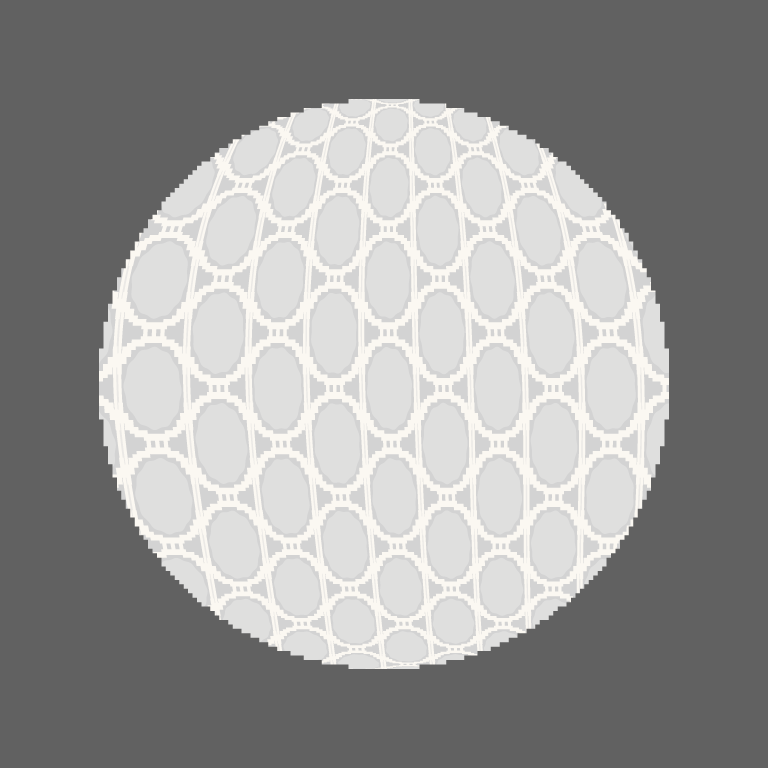
A WebGL 1 fragment shader for this pattern:

```glsl
precision highp float;
// Pale ball wrapped in staggered ovals with stepped white outlines, on flat grey.
uniform vec2 u_resolution;

const vec3 BACKDROP = vec3(0.38);
const vec3 GROUND = vec3(0.828);
const vec3 OVAL = vec3(0.875, 0.875, 0.872);
const vec3 OUTLINE = vec3(0.985, 0.972, 0.95);

// Approximate signed distance to an ellipse with the given radii
float ellipseDistance(vec2 p, vec2 radii) {
  float k = length(p / radii);
  return k * (k - 1.0) / max(length(p / (radii * radii)), 0.001);
}

// Bulged lattice coordinates: x counts columns, y counts rows
vec2 wrapBall(vec2 p) {
  float axis = 0.019 - 0.028 * p.y + 0.039 * p.y * p.y;
  float taper = 1.0 - p.y * p.y * (0.22 + 0.12 * p.y);
  float u = (p.x - axis) / taper;
  float column = u * (5.25 + 0.18 * u - 0.4 * u * u);
  float row = 2.54 * asin(clamp(p.y, -1.0, 1.0)) + 0.04;
  return vec2(column, row);
}

vec3 lattice(vec2 p) {
  vec2 grid = wrapBall(p);
  float column = floor(grid.x + 0.5);
  vec2 cell = vec2(grid.x - column, fract(grid.y + 0.5 * mod(column, 2.0) + 0.5) - 0.5);

  // Soft-edged oval with a slightly wavy rim
  vec2 q = cell / vec2(0.41, 0.365);
  float rim = 1.0 + 0.022 * sin(12.0 * atan(q.y, q.x + 0.0001) + column);
  vec3 color = mix(GROUND, OVAL, step(length(q), rim));

  // Stepped outline around the oval
  vec2 texel = (floor(cell * vec2(16.0, 32.0)) + 0.5) / vec2(16.0, 32.0);
  float ring = abs(ellipseDistance(texel * vec2(0.47, 1.0), vec2(0.263, 0.445)));
  float white = step(ring, 0.034);

  // Beaded joint between ovals stacked in one column
  float bead = step(fract(cell.x * 8.0 + 0.25), 0.5) * step(abs(cell.x), 0.19);
  white = max(white, bead * step(0.46, abs(cell.y)));

  // Paired strands along the column borders
  float side = abs(cell.x);
  white = max(white, step(0.445, side) * (1.0 - 0.4 * step(0.487, side)));
  return mix(color, OUTLINE, white);
}

vec3 scene(vec2 uv) {
  vec2 p = (uv - 0.5) / 0.371;
  vec2 stepped = (floor(p * 64.0) + 0.5) / 64.0;
  return mix(BACKDROP, lattice(p), step(length(stepped), 1.0));
}

void main() {
  // Average a 4 by 4 grid of samples to smooth the edges
  vec3 sum = vec3(0.0);
  for (int i = 0; i < 4; i++) {
    for (int j = 0; j < 4; j++) {
      vec2 offset = (vec2(float(i), float(j)) - 1.5) / 4.0;
      sum += scene((gl_FragCoord.xy + offset) / u_resolution);
    }
  }
  gl_FragColor = vec4(sum / 16.0, 1.0);
}
```
